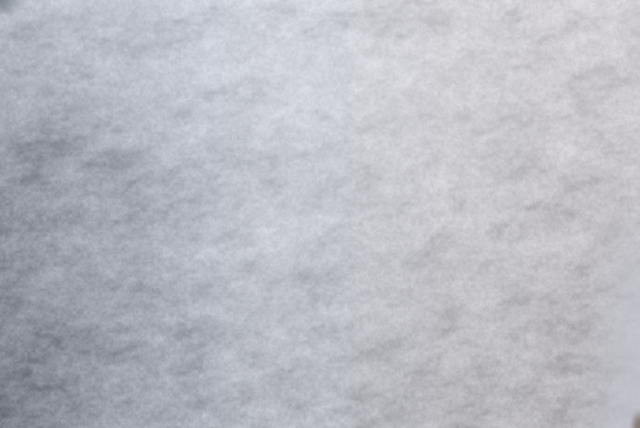
Give the GLSL for this texture, as a Shadertoy shader.

```glsl
float hash(vec2 p) {
    vec3 q = fract(vec3(p.xyx) * 0.1031);
    q += dot(q, q.yzx + 33.33);
    return fract((q.x + q.y) * q.z);
}

float valueNoise(vec2 p) {
    vec2 cell = floor(p), f = fract(p);
    f = f * f * (3.0 - 2.0 * f);
    float low = mix(hash(cell), hash(cell + vec2(1, 0)), f.x);
    float high = mix(hash(cell + vec2(0, 1)), hash(cell + vec2(1, 1)), f.x);
    return mix(low, high, f.y);
}

mat2 rotation(float angle) {
    float c = cos(angle), s = sin(angle);
    return mat2(c, -s, s, c);
}

// Layered noise centred on zero
float fbm(vec2 p, int octaves, float gain) {
    float sum = 0.0, amplitude = 0.5;
    for (int i = 0; i < octaves; i++) {
        sum += amplitude * (valueNoise(p) - 0.5);
        p = rotation(0.2) * p * 2.03 + vec2(17.3, 41.7);
        amplitude *= gain;
    }
    return sum;
}

// Broad light: bright top, shaded left and lower left
float snowLight(vec2 uv) {
    float leftShade = 1.0 - smoothstep(-0.12, 0.5, uv.x);
    float topRelief = 1.0 - 0.55 * smoothstep(0.5, 1.0, uv.y);
    float rightShade = smoothstep(0.55, 0.95, uv.x);
    return 0.776 + 0.12 * (uv.y - 0.5)
         - 0.225 * leftShade * topRelief
         - 0.025 * rightShade * smoothstep(0.1, 0.6, uv.y);
}

// Faint drifts carrying many small clumps, longer across than high
float snowRelief(vec2 p) {
    vec2 q = rotation(0.14) * p;
    q += 0.02 * vec2(fbm(q * 9.0, 3, 0.5), fbm(q * 9.0 + 31.0, 3, 0.5));
    float drifts = fbm(q * vec2(3.5, 6.0), 3, 0.5);
    float clumps = fbm(q * vec2(13.0, 24.0) + 7.0, 3, 0.75);
    float flecks = fbm(q * vec2(38.0, 60.0) + 19.0, 2, 0.9);
    float hollows = smoothstep(0.08, 0.4, -clumps - 0.4 * drifts);
    return 0.085 * drifts + 0.10 * clumps + 0.055 * flecks - 0.025 * hollows;
}

// Small bright crystals, one candidate in each cell
float sparkles(vec2 p, float density) {
    vec2 cell = floor(p);
    vec2 centre = 0.3 + 0.4 * vec2(hash(cell + 3.0), hash(cell + 57.0));
    float spot = 1.0 - smoothstep(0.05, 0.3, length(fract(p) - centre));
    return spot * step(1.0 - density, hash(cell + 91.0));
}

void mainImage(out vec4 fragColor, in vec2 fragCoord) {
    vec2 uv = fragCoord / iResolution.xy;
    vec2 p = fragCoord / iResolution.y;

    // Light, relief and fine grain
    float light = snowLight(uv);
    float contrast = mix(1.25, 0.85, smoothstep(0.55, 0.85, light));
    float grain = fbm(p * 115.0, 2, 1.0);
    float snow = light + contrast * (snowRelief(p) + 0.085 * grain);
    snow += 0.03 * sparkles(p * 95.0, 0.02);

    // Smooth pale strip at the lower right edge
    float strip = smoothstep(0.9, 1.02, uv.x + 0.08 * (0.35 - uv.y))
                * (1.0 - smoothstep(0.25, 0.65, uv.y));
    snow = mix(snow, 0.77, 0.75 * strip);

    // Cool shadow on the left, warmer grey on the right
    vec3 coolTint = vec3(-0.018, 0.003, 0.042);
    vec3 warmTint = vec3(0.006, -0.002, 0.014);
    vec3 stripTint = vec3(-0.006, -0.002, 0.035);
    vec3 tint = mix(coolTint, warmTint, smoothstep(0.15, 0.95, uv.x));
    vec3 color = vec3(snow) + mix(tint, stripTint, strip);

    // Dark slivers in two corners
    float topLeft = 1.0 - smoothstep(0.0, 0.045, length(uv - vec2(0, 1)));
    float lowRight = 1.0 - smoothstep(0.005, 0.03, length((uv - vec2(1, 0)) * vec2(1.6, 0.6)));
    color = mix(color, vec3(0.38, 0.41, 0.44), 0.6 * topLeft);
    color = mix(color, vec3(0.47, 0.41, 0.38), 0.8 * lowRight);

    fragColor = vec4(clamp(color, 0.0, 1.0), 1.0);
}
```
